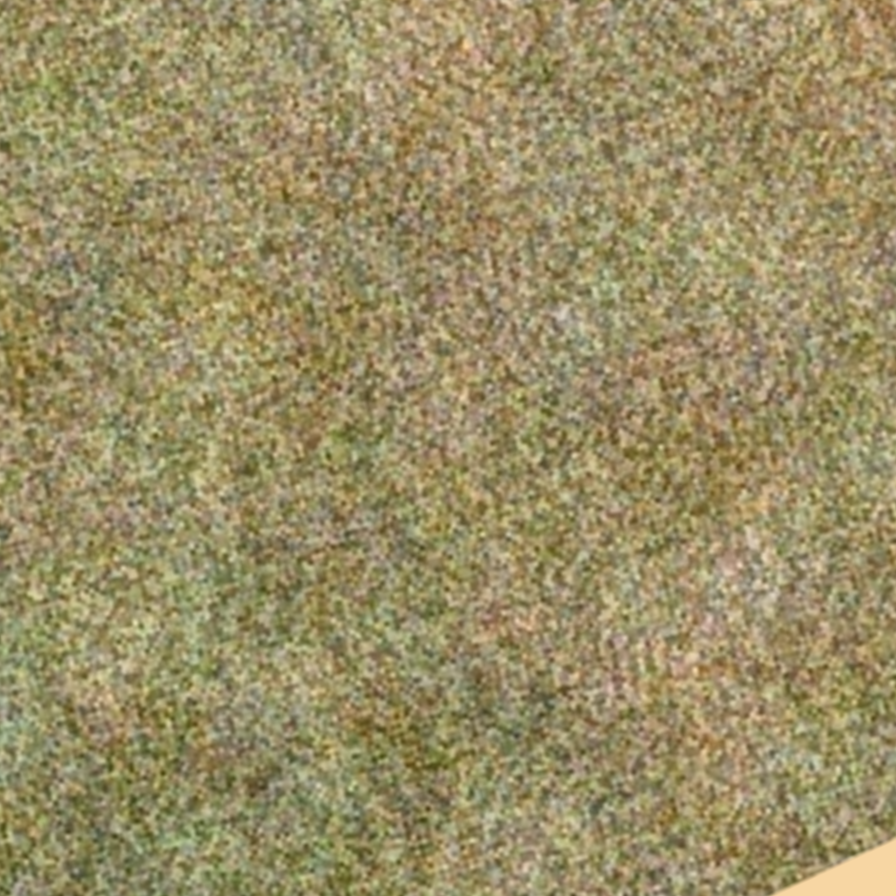
Reproduce this texture procedurally as a Shadertoy shader.

```glsl
// Short woolly carpet: fine olive-beige grain with faint colour patches,
// cut by a plain peach floor in the lower right corner.
// Turned layers of value noise give the grain, tint and soft shading.

#define GRAIN_CELLS 150.0   // grain cells across the canvas
#define GRAIN_CONTRAST 0.28
#define TINT_CELLS 62.0     // small colour flecks
#define TINT_AMOUNT 0.085
#define PATCH_CELLS 11.0    // broad stains and worn spots
#define PATCH_AMOUNT 0.085
#define PILE_COLOR vec3(0.603, 0.557, 0.404)
#define FLOOR_COLOR vec3(0.97, 0.84, 0.64)
#define FLOOR_START 0.859   // where the edge meets the bottom
#define FLOOR_SLOPE 0.46

// Colour directions with nearly no change of brightness
const vec3 RED_GREEN = vec3(1.0, -0.45, -0.1);
const vec3 BLUE_YELLOW = vec3(-0.1, -0.08, 1.0);

float hash(vec2 p) {
    return fract(sin(dot(p, vec2(127.1, 311.7))) * 43758.5453);
}

// Value noise centred on zero
float noise(vec2 p) {
    vec2 cell = floor(p);
    vec2 f = fract(p);
    f = f * f * (3.0 - 2.0 * f);
    float low = mix(hash(cell), hash(cell + vec2(1.0, 0.0)), f.x);
    float high = mix(hash(cell + vec2(0.0, 1.0)), hash(cell + 1.0), f.x);
    return mix(low, high, f.y) - 0.5;
}

vec2 turn(vec2 p, float angle) {
    float c = cos(angle), s = sin(angle);
    return vec2(c * p.x - s * p.y, s * p.x + c * p.y);
}

// Two turned layers hide the noise lattice
float layeredNoise(vec2 p, float seed) {
    return noise(turn(p, 0.5) + seed)
         + noise(turn(p * 1.17, 1.35) + seed * 1.7 + 9.3);
}

void mainImage(out vec4 fragColor, in vec2 fragCoord) {
    vec2 uv = fragCoord / iResolution.xy;

    // Fine light and dark fibres
    float grain = layeredNoise(uv * GRAIN_CELLS, 13.0);
    vec3 color = PILE_COLOR + GRAIN_CONTRAST * grain;

    // Broad shading, a little darker towards the lower left
    float shade = layeredNoise(uv * PATCH_CELLS, 41.0);
    color += PATCH_AMOUNT * shade;
    color += 0.035 * (uv.x * 0.4 + uv.y - 0.7);

    // Small flecks and wide drifts of tint
    float fleckRed = layeredNoise(uv * TINT_CELLS, 57.0);
    float fleckBlue = layeredNoise(uv * TINT_CELLS, 83.0);
    float driftRed = layeredNoise(uv * PATCH_CELLS * 0.7, 29.0);
    float driftBlue = layeredNoise(uv * PATCH_CELLS, 71.0);
    color += TINT_AMOUNT * RED_GREEN * (0.6 * fleckRed + 0.45 * driftRed);
    color += TINT_AMOUNT * BLUE_YELLOW * (fleckBlue + 0.6 * driftBlue);

    // Warmer on the upper and right sides, greener at lower left
    color += 0.03 * RED_GREEN * (0.6 * uv.x + 0.6 * uv.y - 0.6);

    // Slanted floor corner with a softly blurred edge
    float edge = (uv.x - FLOOR_START) * FLOOR_SLOPE - uv.y;
    float floorMask = smoothstep(-0.004, 0.004, edge);
    color = mix(color, FLOOR_COLOR, floorMask);

    fragColor = vec4(clamp(color, 0.0, 1.0), 1.0);
}
```
